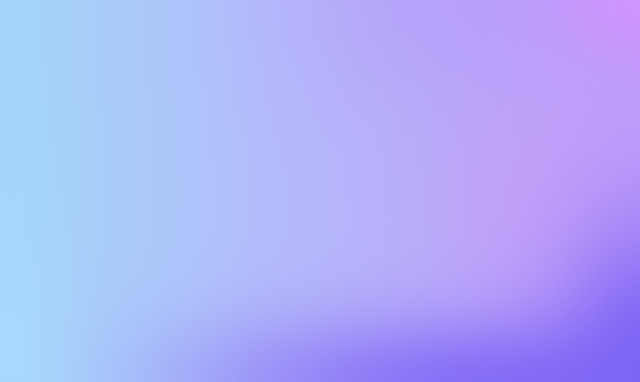
A Shadertoy shader for this background:

```glsl
// Soft elliptical falloff: 1 at the centre, fading outwards
float glow(vec2 p, vec2 centre, vec2 radius) {
    vec2 d = (p - centre) / radius;
    return exp(-dot(d, d));
}

void mainImage(out vec4 fragColor, in vec2 fragCoord) {
    vec2 uv = fragCoord / iResolution.xy;

    vec3 sky = vec3(0.64, 0.84, 0.98);
    vec3 periwinkle = vec3(0.70, 0.74, 0.98);
    vec3 lilac = vec3(0.75, 0.62, 0.98);
    vec3 violet = vec3(0.49, 0.39, 0.96);

    // Horizontal sweep, gently bent by a layered sine
    float x = uv.x + 0.015 * sin(5.0 * uv.y + 1.0) + 0.008 * sin(9.0 * uv.y + 4.0 * uv.x);
    vec3 color = mix(sky, periwinkle, clamp(x / 0.42, 0.0, 1.0));
    color = mix(color, lilac, smoothstep(0.28, 1.02, x));

    // Purple haze along the top and warm glow at the right
    color = mix(color, vec3(0.71, 0.61, 0.98), 0.65 * glow(uv, vec2(0.74, 1.0), vec2(0.27, 0.28)));
    color = mix(color, vec3(0.77, 0.63, 0.97), 0.7 * glow(uv, vec2(0.86, 0.48), vec2(0.14, 0.24)));
    color = mix(color, vec3(0.82, 0.58, 0.99), 0.9 * glow(uv, vec2(1.0), vec2(0.13, 0.17)));

    // Pale light at the lower left
    color = mix(color, vec3(0.67, 0.85, 1.0), 0.7 * glow(uv, vec2(0.0, 0.1), vec2(0.12, 0.3)));

    // Violet shade along the floor and in the right corner
    float floorShade = 0.85 * smoothstep(0.02, 0.8, uv.x) * exp(-pow(uv.y / 0.17, 2.0));
    float cornerShade = 0.95 * glow(uv, vec2(1.02, 0.06), vec2(0.15, 0.37));
    color = mix(color, violet, 1.0 - (1.0 - floorShade) * (1.0 - cornerShade));

    fragColor = vec4(color, 1.0);
}
```
